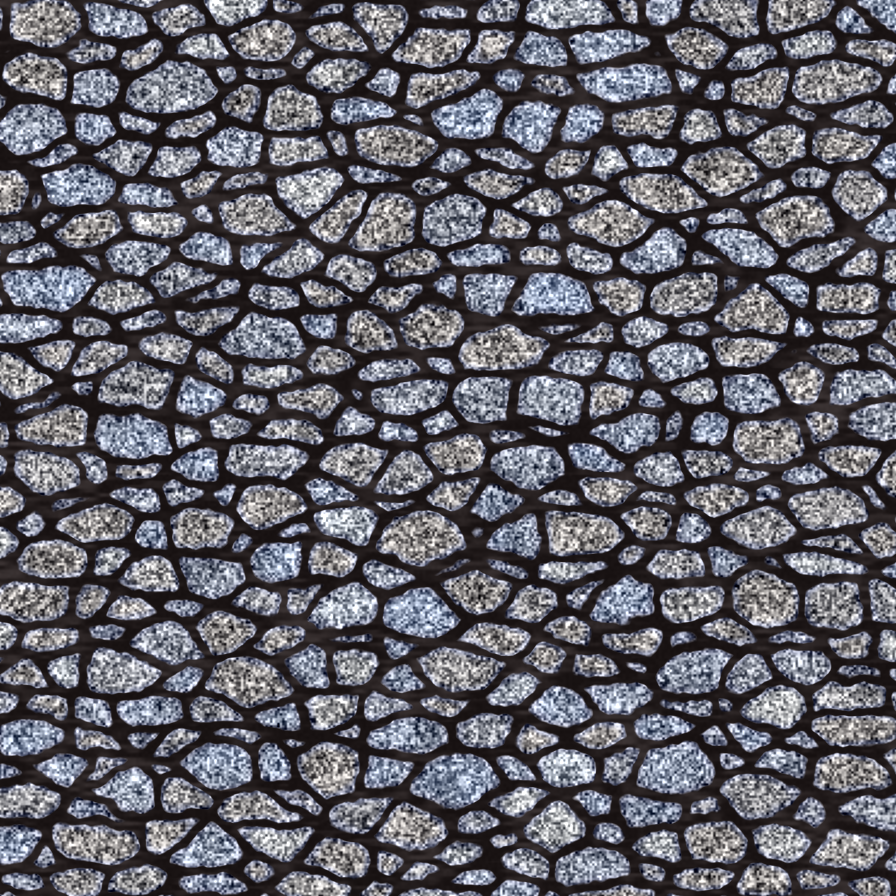
This texture is drawn by a WebGL 1 fragment shader. Its source:

```glsl
precision highp float;

uniform vec2 u_resolution;

#define GRID vec2(16.0, 26.0)
#define JITTER 0.75
#define SIZE_SPREAD 0.65
#define JOINT 0.0044
#define ROUNDING 0.003
#define EDGE_SOFTNESS 0.0028
#define ROUGHNESS 0.007
#define GRAIN_SCALE 370.0
#define GRAIN_CONTRAST 1.2

const vec3 MORTAR_DARK = vec3(0.085, 0.062, 0.062);
const vec3 MORTAR_LIGHT = vec3(0.22, 0.19, 0.19);
const vec3 STONE_WARM = vec3(0.56, 0.545, 0.54);
const vec3 STONE_BLUE = vec3(0.55, 0.60, 0.69);
const vec3 STONE_PALE = vec3(0.71, 0.73, 0.75);
const vec3 RIM = vec3(0.48, 0.50, 0.59);

float hash(vec2 p) {
  vec3 q = fract(vec3(p.xyx) * 0.1031);
  q += dot(q, q.yzx + 33.33);
  return fract((q.x + q.y) * q.z);
}

float noise(vec2 p) {
  vec2 i = floor(p), f = fract(p);
  f = f * f * (3.0 - 2.0 * f);
  float low = mix(hash(i), hash(i + vec2(1.0, 0.0)), f.x);
  float high = mix(hash(i + vec2(0.0, 1.0)), hash(i + vec2(1.0, 1.0)), f.x);
  return mix(low, high, f.y);
}

vec2 noise2(vec2 p) {
  return vec2(noise(p), noise(p + 71.7)) - 0.5;
}

// Stone centre in grid units (xy) and its size weight (z)
vec3 stoneSite(vec2 cell) {
  vec2 jitter = vec2(hash(cell + 3.0), hash(cell + 57.0)) - 0.5;
  float size = hash(cell + 119.0);
  vec2 centre = cell + 0.5 + JITTER * jitter;
  centre.x += 0.5 * mod(cell.y, 2.0);
  return vec3(centre, SIZE_SPREAD * size * size);
}

// Weighted cells: x is the distance to the rounded border, yz the stone's centre
vec3 stoneCells(vec2 uv) {
  vec2 p = uv * GRID;
  vec2 base = floor(p);
  vec3 nearest = vec3(0.0);
  float nearestPower = 1e3;
  for (int y = -2; y <= 2; y++) {
    for (int x = -2; x <= 2; x++) {
      vec3 site = stoneSite(base + vec2(x, y));
      vec2 toSite = site.xy - p;
      float power = dot(toSite, toSite) - site.z;
      if (power < nearestPower) {
        nearestPower = power;
        nearest = site;
      }
    }
  }
  float crowding = 0.0;
  for (int y = -2; y <= 2; y++) {
    for (int x = -2; x <= 2; x++) {
      vec3 site = stoneSite(base + vec2(x, y));
      vec2 between = site.xy - nearest.xy;
      if (dot(between, between) > 1e-4) {
        vec2 toSite = site.xy - p;
        float power = dot(toSite, toSite) - site.z;
        float border = 0.5 * (power - nearestPower) / length(between * GRID);
        crowding += exp(-border / ROUNDING);
      }
    }
  }
  return vec3(-ROUNDING * log(crowding), nearest.xy);
}

vec3 mortarColor(vec2 uv) {
  float streaks = noise(uv * vec2(60.0, 210.0));
  float clouds = noise(uv * 22.0 + 9.0);
  float dust = smoothstep(0.35, 1.0, 0.5 * streaks + 0.5 * clouds);
  return mix(MORTAR_DARK, MORTAR_LIGHT, dust + 0.15 * noise(uv * 300.0));
}

vec3 stoneColor(vec2 uv, vec2 id, float depth) {
  float blue = smoothstep(0.35, 1.0, hash(floor(id * 64.0) + 5.0));
  float pale = smoothstep(0.72, 1.0, hash(floor(id * 64.0) + 91.0));
  vec3 color = mix(STONE_WARM, STONE_BLUE, blue);
  color = mix(color, STONE_PALE, 0.8 * pale);
  color = mix(RIM, color, smoothstep(0.0, 0.008, depth));
  color *= 0.88 + 0.26 * noise(uv * 38.0 + 17.0);

  // Salt and pepper grain
  float grain = 0.65 * noise(uv * GRAIN_SCALE)
              + 0.35 * noise(uv * GRAIN_SCALE * 0.47 + 31.0) - 0.5;
  return color + GRAIN_CONTRAST * grain * vec3(1.0, 0.99, 0.96);
}

void main() {
  vec2 uv = gl_FragCoord.xy / u_resolution.y;

  // Bend the courses and roughen the outlines
  vec2 bent = uv + 0.018 * noise2(uv * 9.0);
  bent += ROUGHNESS * noise2(uv * 48.0 + 13.0);
  bent += 0.45 * ROUGHNESS * noise2(uv * 130.0 + 29.0);

  vec3 cells = stoneCells(bent + 1.0);
  float depth = cells.x - JOINT;
  float coverage = smoothstep(-0.5 * EDGE_SOFTNESS, 0.5 * EDGE_SOFTNESS, depth);
  vec3 color = mix(mortarColor(uv), stoneColor(uv, cells.yz, depth), coverage);
  gl_FragColor = vec4(clamp(color, 0.0, 1.0), 1.0);
}
```
